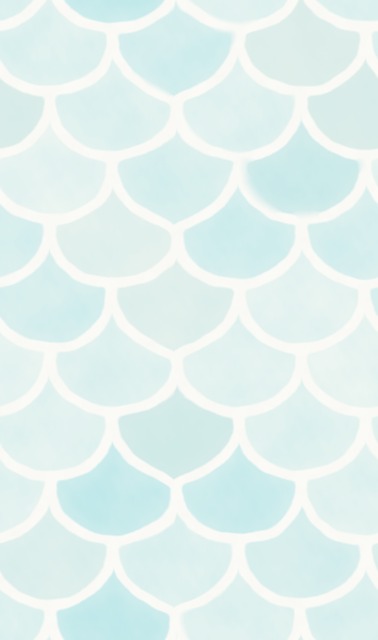
This pattern is drawn by a Shadertoy shader. Its source:

```glsl
// Watercolour fish scales: 3 across and 10 staggered rows, parted by warm white bands.
// Each scale is an ellipse cut by the two scales above it; layered sines with whole
// frequencies wobble the outlines and cloud the paint, so the tile wraps.

const float TAU = 6.28319;
const vec2 REPEATS = vec2(3.0, 10.0);
const float ROW_HEIGHT = 0.51;              // in scale widths
const vec2 ORIGIN = vec2(0.396, 0.417);     // first scale, in columns and rows
const vec2 PAINT_RADII = vec2(0.452, 0.392);
const vec2 BAND_RADII = vec2(0.535, 0.474);

const vec3 PAPER = vec3(0.98, 0.978, 0.962);
const vec3 PALE = vec3(0.925, 0.96, 0.945);
const vec3 AQUA = vec3(0.735, 0.905, 0.915);
const vec3 SAGE = vec3(0.86, 0.92, 0.90);

float hash(vec2 cell, float seed) {
    return fract(sin(dot(cell, vec2(12.99, 78.23)) + seed * 37.7) * 4375.85);
}

// Warped sum of sines, periodic over the unit square, roughly -1 to 1
float layeredSines(vec2 uv, float frequency, float seed) {
    float sum = 0.0, amplitude = 0.5;
    for (float i = 0.0; i < 5.0; i++) {
        float angle = i * 2.4 + seed;
        vec2 wave = round(frequency * vec2(cos(angle), 1.7 * sin(angle)));
        sum += amplitude * sin(TAU * dot(wave, uv) + seed * (i + 1.0) + 2.5 * sum);
        amplitude *= 0.65;
        frequency *= 1.6;
    }
    return sum;
}

float ellipseDistance(vec2 p, vec2 radii) {
    return (length(p / radii) - 1.0) * min(radii.x, radii.y);
}

float smoothMax(float a, float b, float k) {
    float h = max(k - abs(a - b), 0.0) / k;
    return max(a, b) + 0.25 * k * h * h;
}

// Painted part of one scale, centred at zero; negative inside
float scaleDistance(vec2 p) {
    float body = ellipseDistance(p, PAINT_RADII);
    vec2 upperNeighbour = vec2(0.5, ROW_HEIGHT);
    float band = ellipseDistance(vec2(abs(p.x), p.y) - upperNeighbour, BAND_RADII);
    return smoothMax(body, -band, 0.03);
}

// Hand-drawn wobble plus a sagging kink along one column
vec2 handDrawn(vec2 p, vec2 uv) {
    float kink = exp(-abs(p.x - 1.38) / 0.11);
    p += 0.014 * vec2(layeredSines(uv, 3.0, 1.3), layeredSines(uv, 3.0, 4.1));
    p += 0.003 * vec2(layeredSines(uv, 17.0, 2.2), layeredSines(uv, 17.0, 5.6));
    return p + vec2(0.0, 0.075 * kink);
}

// Paint colour of one scale with clouds, blooms and a thinner rim
vec3 watercolour(vec2 uv, vec2 cell, float depth) {
    float strength = hash(cell, 1.0);
    float clouds = layeredSines(uv, 4.0, 6.0 * hash(cell, 2.0));
    float grain = layeredSines(uv, 31.0, 3.7);
    float tone = mix(0.08, 0.9, strength) + 0.11 * clouds + 0.025 * grain;
    tone *= mix(0.82, 1.0, smoothstep(0.0, 0.12, depth));
    vec3 paint = mix(PALE, AQUA, clamp(tone, 0.0, 1.0));
    float greyness = smoothstep(0.75, 1.0, hash(cell, 3.0));
    return mix(paint, SAGE, 0.6 * greyness);
}

void mainImage(out vec4 fragColor, in vec2 fragCoord) {
    vec2 uv = fragCoord / iResolution.xy;
    vec2 p = handDrawn(uv * REPEATS * vec2(1.0, ROW_HEIGHT), uv);
    float pixel = REPEATS.x / iResolution.x;
    vec3 color = PAPER + 0.004 * layeredSines(uv, 9.0, 2.9);

    // The scales whose centres lie just below and just above
    float firstRow = floor(p.y / ROW_HEIGHT - ORIGIN.y);
    for (float i = 0.0; i < 2.0; i++) {
        float row = firstRow + i;
        float shift = ORIGIN.x + 0.5 * (1.0 - mod(row, 2.0));
        float column = round(p.x - shift);
        vec2 center = vec2(column + shift, (row + ORIGIN.y) * ROW_HEIGHT);
        vec2 cell = mod(vec2(column, row), REPEATS);

        float d = scaleDistance(p - center);
        float bleed = smoothstep(0.85, 1.0, hash(cell, 4.0))
                    * smoothstep(0.0, 0.6, layeredSines(uv, 3.0, 0.8));
        float softness = max(pixel, 0.011) + 0.05 * bleed;
        float coverage = 1.0 - smoothstep(-softness, softness, d);
        color = mix(color, watercolour(uv, cell, -d), coverage);
    }
    fragColor = vec4(color, 1.0);
}
```
